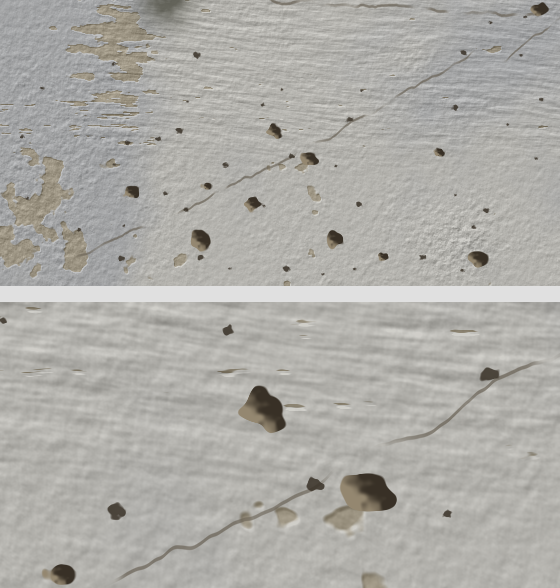
Top: the whole. Bottom: its middle third, enlarged.
A WebGL 2 fragment shader for this texture:

```glsl
#version 300 es
precision highp float;
// Weathered, brushed plaster wall with peeling paint, pits and hairline cracks.
uniform vec2 u_resolution;
out vec4 fragColor;

const vec3 WARM_PAINT = vec3(0.705, 0.70, 0.68);
const vec3 COOL_PAINT = vec3(0.635, 0.64, 0.645);
const vec3 BARE_PLASTER = vec3(0.605, 0.57, 0.495);
const vec3 PIT_DARK = vec3(0.22, 0.19, 0.15);
const vec3 PIT_LIGHT = vec3(0.58, 0.53, 0.44);
const vec3 GRIME = vec3(0.34, 0.34, 0.30);

vec2 hash2(vec2 p) {
  vec3 q = fract(p.xyx * vec3(0.1031, 0.1030, 0.0973));
  q += dot(q, q.yzx + 33.33);
  return fract((q.xx + q.yz) * q.zy);
}

float noise(vec2 p) {
  vec2 i = floor(p), f = fract(p);
  f = f * f * (3.0 - 2.0 * f);
  float low = mix(hash2(i).x, hash2(i + vec2(1, 0)).x, f.x);
  float high = mix(hash2(i + vec2(0, 1)).x, hash2(i + vec2(1, 1)).x, f.x);
  return mix(low, high, f.y);
}

float fbm(vec2 p) {
  float sum = 0.0, amp = 0.53;
  for (int i = 0; i < 4; i++) {
    sum += amp * noise(p);
    p = mat2(1.6, 1.2, -1.2, 1.6) * p + 7.3;
    amp *= 0.5;
  }
  return sum;
}

// Distance to the nearest jittered cell point.
float cellular(vec2 p) {
  vec2 id = floor(p);
  float nearest = 2.0;
  for (int k = 0; k < 9; k++) {
    vec2 cell = id + vec2(k % 3 - 1, k / 3 - 1);
    nearest = min(nearest, length(p - cell - hash2(cell)));
  }
  return nearest;
}

// Soft elliptical zone, 1 at its centre.
float zone(vec2 p, vec2 centre, vec2 radii) {
  vec2 q = (p - centre) / radii;
  return exp(-dot(q, q));
}

// Share of bare plaster showing through the paint.
float peeled(vec2 p) {
  float area = zone(p, vec2(0.41, 0.84), vec2(0.16, 0.27));
  area = max(area, 0.78 * zone(p, vec2(0.17, 0.18), vec2(0.36, 0.36)));
  float flakes = fbm(p * vec2(11.0, mix(12.0, 30.0, smoothstep(0.45, 0.7, p.y))));
  return smoothstep(-0.02, 0.04, 0.62 * area + 1.7 * (flakes - 0.5) - 0.52);
}

// Surface height: brush ridges, grain, lumps and the paint layer.
float height(vec2 p) {
  float brushed = smoothstep(0.3, 0.62, p.y) * smoothstep(0.1, 0.5, p.x);
  vec2 q = vec2(p.x, p.y + 0.07 * p.x + 0.012 * sin(5.0 * p.x + 3.0 * p.y));
  float streaks = fbm(q * vec2(8.0, 48.0));
  float waves = sin(230.0 * q.y + 13.0 * fbm(q * vec2(4.0, 8.0)));
  float ridges = 0.4 * streaks + 0.022 * waves * smoothstep(0.35, 0.7, noise(q * 6.0));
  float rough = 0.55 + 0.5 * noise(p * 5.0) + 1.4 * zone(p, vec2(1.6, 0.14), vec2(0.13, 0.15));
  rough += 0.5 * zone(p, vec2(0.15, 0.4), vec2(0.4, 0.5));
  float lumps = smoothstep(0.4, 0.05, cellular(p * 38.0)) * smoothstep(0.5, 0.75, noise(p * 14.0));
  return ridges * brushed + rough * (0.27 * fbm(p * 52.0) + 0.06 * lumps) - 0.1 * peeled(p);
}

// One ragged pit: x is coverage, y is the light inside it.
vec2 pit(vec2 p, vec2 centre, float radius, float aa) {
  vec2 q = (p - centre) / radius;
  float ragged = length(q * vec2(0.9, 1.1)) + 0.9 * (noise(q * 1.3 + centre * 91.0) - 0.5);
  float cover = 1.0 - smoothstep(1.0 - aa / radius, 1.0 + aa / radius, ragged);
  float lit = smoothstep(0.1, 0.9, dot(q, vec2(-0.65, -0.5)) + 0.5 * noise(q * 3.0));
  return vec2(cover, lit);
}

// Scattered pits, one at most per cell, denser near the given zone.
vec2 pits(vec2 p, float size, vec2 radii, vec2 centre, vec2 spread, float chance, float aa) {
  vec2 id = floor(p / size), best = vec2(0);
  for (int k = 0; k < 9; k++) {
    vec2 cell = id + vec2(k % 3 - 1, k / 3 - 1);
    vec2 spot = (cell + 0.15 + 0.7 * hash2(cell + 17.0)) * size;
    vec2 pick = hash2(cell + 53.0);
    if (pick.x > chance * zone(spot, centre, spread)) continue;
    vec2 found = pit(p, spot, mix(radii.x, radii.y, pick.y * pick.y), aa);
    if (found.x > best.x) best = found;
  }
  return best;
}

// Thin wandering line around y = path, kept between two x limits.
float crack(vec2 p, float path, vec2 span, float width, float aa) {
  float wander = 0.04 * (fbm(vec2(p.x * 13.0, path)) - 0.5);
  float line = 1.0 - smoothstep(width, width + 1.5 * aa, abs(p.y - path - wander) * 0.9);
  float inside = smoothstep(span.x, span.x + 0.04, p.x) * smoothstep(span.y, span.y - 0.04, p.x);
  return line * inside * smoothstep(0.2, 0.6, noise(p * 17.0));
}

void main() {
  vec2 p = gl_FragCoord.xy / u_resolution.y;
  float aa = 1.0 / u_resolution.y;

  // Paint tone and bare patches
  float cool = 0.9 * smoothstep(0.75, 0.25, p.x) + 0.7 * zone(p, vec2(1.75, 0.8), vec2(0.5, 0.35));
  cool = smoothstep(0.15, 0.85, cool + 0.9 * (fbm(p * 3.5) - 0.4));
  vec3 color = mix(WARM_PAINT, COOL_PAINT, cool);
  color = mix(color, BARE_PLASTER + 0.08 * (fbm(p * 20.0) - 0.5), 0.9 * peeled(p));

  // Raking light from the upper left
  float relief = height(p) - height(p + vec2(-0.0024, 0.0042));
  color += clamp(relief * 1.15, -0.17, 0.11);

  // Grime at the top edge
  float grime = zone(p, vec2(0.575, 1.01), vec2(0.085, 0.09)) * (0.5 + fbm(p * 24.0));
  color = mix(color, GRIME, clamp(grime, 0.0, 0.85));

  // Hairline cracks
  float d = p.x - 0.25;
  float lines = crack(p, 0.1 + 0.4 * d + 0.08 * d * d, vec2(0.25, 1.67), 0.0011, aa);
  lines = max(lines, crack(p, 0.8 + 0.75 * (p.x - 1.77), vec2(1.75, 2.05), 0.0007, aa));
  lines = max(lines, crack(p, 1.0 - 0.055 * (p.x - 0.93), vec2(0.9, 1.9), 0.0016, aa));
  color = mix(color, vec3(0.40, 0.37, 0.32), 0.68 * lines);

  // Pits: large ones low in the middle, small ones everywhere
  vec2 large = pits(p, 0.2, vec2(0.015, 0.036), vec2(1.08, 0.2), vec2(0.62, 0.24), 0.85, aa);
  vec2 small = pits(p, 0.12, vec2(0.004, 0.011), vec2(1.1, 0.4), vec2(2.0, 1.4), 0.42, aa);
  vec2 corner = pit(p, vec2(1.88, 0.967), 0.027, aa);
  color = mix(color, PIT_DARK, 0.85 * small.x);
  color = mix(color, mix(PIT_DARK, PIT_LIGHT, large.y), large.x);
  color = mix(color, mix(PIT_DARK, PIT_LIGHT, corner.y), corner.x);

  fragColor = vec4(clamp(color, 0.0, 1.0), 1.0);
}
```
